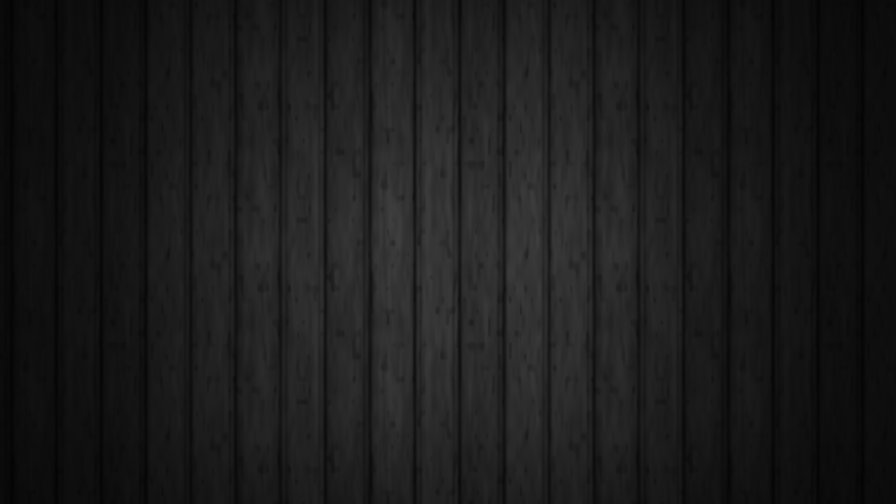
Write a Shadertoy shader that draws this texture.

```glsl
// Dark vertical wooden planks lit by a soft round glow in the centre.

const float PLANKS = 20.0;        // planks across the canvas
const float FIRST_SEAM = 0.0130;  // x of the first seam, in canvas widths
const float SET_SIZE = 8.0;       // planks before the wood repeats
const float TILE_HEIGHT = 0.36;   // height of one wood tile, in canvas heights

float hash(vec2 p) {
    return fract(sin(dot(p, vec2(127.1, 311.7))) * 43758.5453);
}

// Value noise that wraps vertically after the given number of cells.
float wrappedNoise(vec2 p, float period) {
    vec2 cell = floor(p);
    vec2 f = fract(p);
    f = f * f * (3.0 - 2.0 * f);
    float y0 = mod(cell.y, period);
    float y1 = mod(cell.y + 1.0, period);
    float low = mix(hash(vec2(cell.x, y0)), hash(vec2(cell.x + 1.0, y0)), f.x);
    float high = mix(hash(vec2(cell.x, y1)), hash(vec2(cell.x + 1.0, y1)), f.x);
    return mix(low, high, f.y);
}

// Long streaks with sparse dark flecks: x runs across one plank, y counts tiles.
float woodGrain(float x, float y, float plank) {
    float shift = plank * 37.0;
    float bend = wrappedNoise(vec2(x * 2.0 + shift, y * 4.0), 4.0) - 0.5;
    x += bend * 0.10;
    float broad = wrappedNoise(vec2(x * 4.0 + shift, y * 2.0), 2.0) - 0.5;
    float streak = wrappedNoise(vec2(x * 9.0 + shift, y * 3.0), 3.0) - 0.5;
    float fine = wrappedNoise(vec2(x * 14.0 + shift, y * 11.0), 11.0) - 0.5;
    float fleck = wrappedNoise(vec2(x * 8.0 + shift + 17.0, y * 16.0), 16.0);
    return broad * 0.12 + streak * 0.20 + fine * 0.20
        - 0.22 * smoothstep(0.70, 0.98, fleck);
}

float plankTone(float plank) {
    float tones[8] = float[8](0.98, 0.96, 0.87, 1.03, 1.03, 0.97, 0.95, 0.89);
    return tones[int(plank)];
}

// Soft dark line centred at zero.
float groove(float x, float width) {
    return exp(-x * x / (width * width));
}

float glow(vec2 p, float strength, float falloff) {
    return 0.034 + strength * exp(-falloff * dot(p, p));
}

void mainImage(out vec4 fragColor, in vec2 fragCoord) {
    vec2 uv = fragCoord / iResolution.xy;
    vec2 centred = (uv - vec2(0.5, 0.49)) * vec2(iResolution.x / iResolution.y, 1.0);

    // Split the width into planks
    float along = (uv.x - FIRST_SEAM) * PLANKS;
    float plank = mod(floor(along), SET_SIZE);
    float across = fract(along);
    float seamOffset = across - step(0.5, across);
    float seam = mod(floor(along + 0.5), SET_SIZE);

    // Wood surface
    float wood = plankTone(plank);
    wood *= 1.0 + woodGrain(across, uv.y / TILE_HEIGHT, plank);

    // Thin seams, each with a fainter line at one side
    float depth = mix(0.44, 0.62, hash(vec2(seam, 4.0)));
    float side = hash(vec2(seam, 9.0)) < 0.5 ? -1.0 : 1.0;
    float wear = wrappedNoise(vec2(seam * 5.0, uv.y / TILE_HEIGHT * 7.0), 7.0);
    wood *= 1.0 - depth * mix(0.85, 1.1, wear) * groove(seamOffset, 0.046);
    wood *= 1.0 - 0.20 * groove(seamOffset - side * 0.13, 0.035);
    wood *= 1.0 - 0.10 * groove(seamOffset, 0.16);

    // Light falling off towards the corners
    float shade = wood * glow(centred, 0.190, 2.75);
    fragColor = vec4(vec3(shade), 1.0);
}
```
